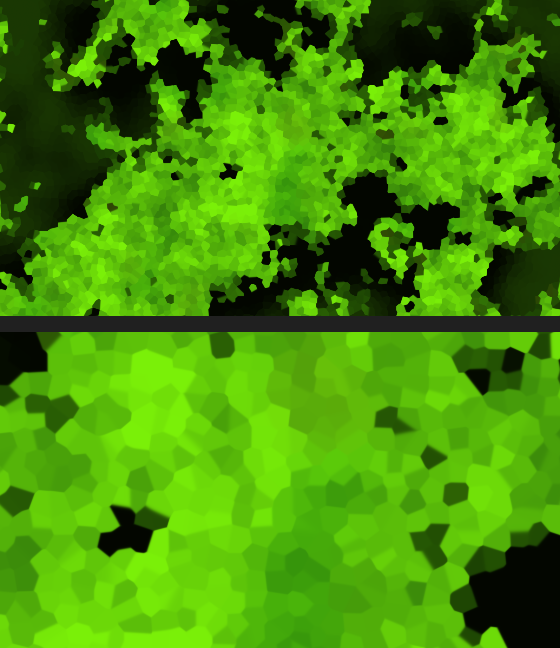
Top, the full canvas; bottom, a detail of the centre.
Reproduce this background procedurally as a WebGL 1 fragment shader.

```glsl
precision highp float;

uniform vec2 u_resolution;

vec2 hash2(vec2 p) {
  p = vec2(dot(p, vec2(127.1, 311.7)), dot(p, vec2(269.5, 183.3)));
  return fract(sin(p) * 43758.5);
}

float cornerSlope(vec2 corner, vec2 offset) {
  float angle = 6.2832 * hash2(corner).x;
  return dot(vec2(cos(angle), sin(angle)), offset);
}

float gradientNoise(vec2 p) {
  vec2 i = floor(p);
  vec2 f = p - i;
  vec2 u = f * f * f * (f * (f * 6.0 - 15.0) + 10.0);
  vec2 e = vec2(1.0, 0.0);
  float low = mix(cornerSlope(i, f), cornerSlope(i + e, f - e), u.x);
  float high = mix(cornerSlope(i + e.yx, f - e.yx), cornerSlope(i + 1.0, f - 1.0), u.x);
  return mix(low, high, u.y);
}

float fbm(vec2 p) {
  float sum = 0.0;
  float amplitude = 1.0;
  for (int i = 0; i < 4; i++) {
    sum += amplitude * gradientNoise(p);
    p = mat2(1.6, 1.2, -1.2, 1.6) * p + 7.3;
    amplitude *= 0.78;
  }
  return sum;
}

float clump(vec2 p, vec2 center, float radius) {
  vec2 d = (p - center) / radius;
  return exp(-dot(d, d));
}

// Broad arrangement of the foliage masses, positive where it is dense
float density(vec2 p) {
  float mass = clump(p, vec2(0.87, 0.50), 0.36)
    + 0.9 * clump(p, vec2(0.45, 0.12), 0.30)
    + clump(p, vec2(1.56, 0.58), 0.27)
    + 0.60 * clump(p, vec2(0.38, 0.88), 0.24)
    + 0.50 * clump(p, vec2(0.90, 0.95), 0.20)
    + 0.65 * clump(p, vec2(0.02, 0.08), 0.20)
    + 0.50 * clump(p, vec2(1.42, 0.14), 0.24);
  return 0.8 * mass - 0.43;
}

vec3 backdropColor(vec2 p, float dense) {
  float glow = 0.4 * gradientNoise(p * 2.5 + 31.0) + 0.15 * gradientNoise(p * 9.0) - dense;
  return mix(vec3(0.01, 0.025, 0.0), vec3(0.10, 0.215, 0.01), smoothstep(0.02, 0.42, glow));
}

vec3 shadedLeafColor(vec2 p, float grain) {
  float light = 0.35 + 0.9 * gradientNoise(p * 8.0 + 53.0) + 0.25 * (grain - 0.5);
  vec3 color = mix(vec3(0.10, 0.24, 0.01), vec3(0.22, 0.50, 0.02), clamp(light, 0.0, 1.0));
  float dry = smoothstep(0.2, 0.5, gradientNoise(p * 7.0 + 71.0));
  return mix(color, vec3(0.26, 0.30, 0.02), 0.5 * dry);
}

vec3 brightLeafColor(vec2 p, float grain) {
  float light = 0.54 + 0.6 * gradientNoise(p * 4.5 + 17.0)
    + 0.7 * gradientNoise(p * 14.0) + 0.4 * (grain - 0.5);
  vec3 color = mix(vec3(0.21, 0.51, 0.04), vec3(0.48, 0.94, 0.03), clamp(light, 0.0, 1.0));
  float cool = smoothstep(0.15, 0.55, gradientNoise(p * 5.0 + 91.0));
  float dry = smoothstep(0.25, 0.55, gradientNoise(p * 6.0 + 43.0));
  color = mix(color, vec3(0.15, 0.58, 0.05), 0.45 * cool);
  return mix(color, vec3(0.38, 0.60, 0.04), 0.4 * dry);
}

// Each mosaic cell takes one flat colour, sampled at its site
vec3 cellColor(vec2 p, float grain) {
  float dense = density(p);
  float cover = dense + 0.85 * fbm(p * 3.4 + 4.7);
  float underCover = cover + 0.13 + 0.35 * gradientNoise(p * 8.0 + 23.0);
  if (cover > 0.0) return brightLeafColor(p, grain);
  if (underCover > 0.0) return shadedLeafColor(p, grain);
  return backdropColor(p, dense);
}

void main() {
  float cellsPerHeight = 48.0;
  vec2 p = gl_FragCoord.xy / u_resolution.y * cellsPerHeight;
  vec2 base = floor(p);
  vec3 color = vec3(0.0);
  float total = 0.0;

  // Steep distance weights blend neighbouring cells only along their borders
  for (int y = -1; y <= 1; y++) {
    for (int x = -1; x <= 1; x++) {
      vec2 cell = base + vec2(float(x), float(y));
      vec2 site = cell + 0.05 + 0.9 * hash2(cell);
      vec2 d = p - site;
      float weight = exp(-20.0 * dot(d, d));
      color += weight * cellColor(site / cellsPerHeight, hash2(cell + 61.0).x);
      total += weight;
    }
  }
  gl_FragColor = vec4(color / total, 1.0);
}
```
